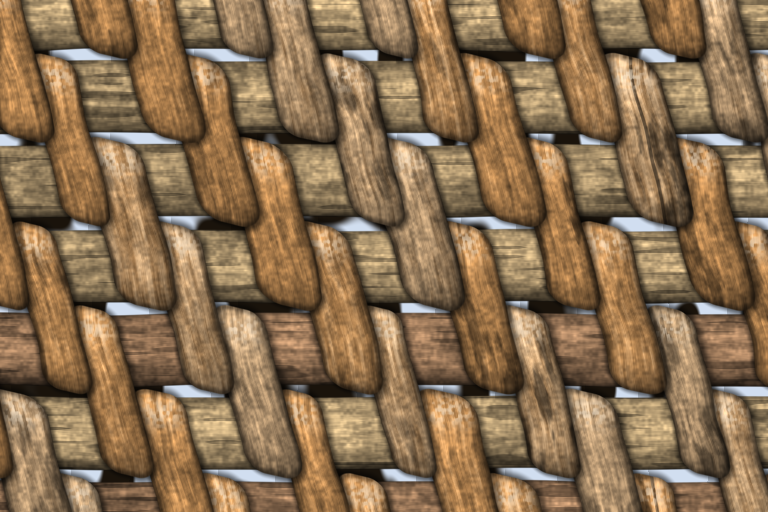
A Shadertoy shader for this texture:

```glsl
#define ROWS 6.1        // rods down the canvas
#define COLUMN 1.70     // strand spacing, in rod pitches
#define SHIFT 0.732     // sideways step from one row of strands to the next
#define ORIGIN vec2(1.60, -0.333)
#define LEAN 0.45       // sideways drift along one strand
#define WIDTH 0.345     // typical widest strand half width
#define ROD_RADIUS 0.43
#define GRAIN 0.62
#define SPECKLE 0.26
#define SHADOW 0.60

const vec3 DARK = vec3(0.10, 0.075, 0.045);
const vec3 SKY = vec3(0.82, 0.87, 0.94);
const vec3 TAN = vec3(0.71, 0.61, 0.45);
const vec3 RUSSET = vec3(0.61, 0.47, 0.35);
const vec3 ORANGE = vec3(0.70, 0.51, 0.31);
const vec3 ASH = vec3(0.69, 0.57, 0.43);
const vec3 GLOSS = vec3(0.97, 0.91, 0.82);

float hash(vec2 p) {
    vec3 a = fract(p.xyx * 0.1031);
    a += dot(a, a.yzx + 33.33);
    return fract((a.x + a.y) * a.z);
}

float noise(vec2 p) {
    vec2 i = floor(p), f = fract(p);
    f *= f * (3.0 - 2.0 * f);
    return mix(mix(hash(i), hash(i + vec2(1, 0)), f.x),
               mix(hash(i + vec2(0, 1)), hash(i + vec2(1, 1)), f.x), f.y);
}

float fbm(vec2 p) {
    float sum = 0.0, amp = 0.5;
    for (int i = 0; i < 4; i++) {
        sum += amp * noise(p);
        p = p * 2.03 + 17.1;
        amp *= 0.5;
    }
    return sum;
}

float roundBox(vec2 p, vec2 size, float r) {
    vec2 d = abs(p) - size + r;
    return length(max(d, 0.0)) + min(max(d.x, d.y), 0.0) - r;
}

// Fine mottling shared by all the wood
float speckle(vec2 q) {
    return 1.0 + SPECKLE * (noise(q * 27.0) + noise(q * 13.0 + 9.0) - 1.0);
}

// Daylight and darkness seen through the gaps
vec3 backdrop(vec2 q) {
    float light = smoothstep(0.36, 0.48, noise(q * vec2(2.8, 1.3) + 5.0));
    return mix(DARK, SKY, light);
}

// Horizontal rods, y runs from -1 at the top edge to 1 at the bottom
vec3 addRod(vec3 col, vec2 q, float px) {
    float k = floor(q.y - ORIGIN.y);
    float wobble = 0.06 * (noise(vec2(q.x * 0.8, k * 7.3)) - 0.5);
    float offset = q.y - ORIGIN.y - k - 0.5 + wobble;
    float y = offset / ROD_RADIUS;
    float shade = 0.34 + 0.72 * sqrt(max(1.0 - y * y, 0.0)) - 0.20 * y;
    float red = smoothstep(3.0, 4.0, k) * mod(k + 1.0, 2.0);
    vec3 wood = mix(TAN, RUSSET, red) * mix(0.92, 1.06, hash(vec2(k, 3.0)));
    float fibre = fbm(vec2(q.x * 2.6, q.y * 22.0));
    float stain = smoothstep(0.50, 0.68, fbm(q * vec2(1.8, 5.0) + 40.0));
    float crack = smoothstep(0.72, 0.82, noise(vec2(q.x * 1.5, q.y * 19.0) + 61.0));
    wood *= shade * speckle(q) * (1.0 + GRAIN * (fibre - 0.47));
    wood *= (1.0 - 0.25 * stain) * (1.0 - 0.30 * crack);
    return mix(col, wood, smoothstep(px, -px, abs(offset) - ROD_RADIUS));
}

// One row of leaning strands, each passing over two rods
vec3 addStrands(vec3 col, vec2 q, float k, float px) {
    float t = clamp((q.y - ORIGIN.y - k) * 0.5, 0.0, 1.0);
    float sway = LEAN * mix(t, t * t * (3.0 - 2.0 * t), 0.5);
    float x = q.x - ORIGIN.x - SHIFT * k - sway;
    float n = floor(x / COLUMN + 0.5);
    vec2 id = vec2(k, n) + 20.0;
    float tone = hash(id * 3.1), wear = hash(id + 51.7);
    float w = WIDTH * mix(0.78, 1.10, hash(id + 9.4));

    vec2 p = vec2(x - n * COLUMN, q.y - ORIGIN.y - k - 1.0);
    p.x += 0.10 * (hash(id + 77.0) - 0.5) + 0.06 * (noise(q * 2.0 + id) - 0.5);
    p.y -= 0.24 * p.x;
    float d = roundBox(p, vec2(w, 1.0), w * 0.68);

    // Contact shadow, tight and heavier on the right
    float reach = p.x > 0.0 ? 0.11 : 0.07;
    col *= 1.0 - SHADOW * smoothstep(reach, -0.02, d);

    // Flattened section with a crisp dark rim
    float a = clamp(p.x / w, -1.0, 1.0);
    float shade = 0.52 + 0.54 * sqrt(1.0 - a * a) - 0.07 * a;
    shade *= mix(0.55, 1.0, smoothstep(0.0, -0.09, d));
    shade *= 1.13 - 0.20 * smoothstep(0.1, 0.6, t) - 0.32 * smoothstep(0.80, 1.0, t);

    // Fibres, dark weathering and a rare split
    vec2 along = vec2(p.x * 24.0, p.y * 2.0) + id * 13.0;
    float fibre = fbm(along);
    float stain = smoothstep(0.50, 0.70, fbm(along * vec2(0.25, 1.0) + 8.0));
    float split = step(0.95, wear) * smoothstep(0.03, 0.01, abs(p.x - 0.03));
    vec3 wood = mix(ORANGE, ASH, smoothstep(0.2, 0.9, tone + 0.7 * (fibre - 0.5)));
    wood *= shade * speckle(q + id) * (1.0 + GRAIN * 1.25 * (fibre - 0.47));
    wood *= 1.0 - (0.12 + 0.40 * wear * wear) * stain;
    wood *= 1.0 - 0.5 * split;

    // Broken sheen just under the upper bend
    float sheen = exp(-pow((t - 0.12) / 0.09, 2.0)) * (1.0 - a * a);
    float glint = smoothstep(0.35, 0.70, 0.5 * noise(q * 25.0) + 0.6 * fibre);
    wood = mix(wood, GLOSS, 0.60 * sheen * glint);
    return mix(col, wood, smoothstep(px, -px, d));
}

void mainImage(out vec4 fragColor, in vec2 fragCoord) {
    // Rod pitches, measured down from the top edge
    vec2 q = vec2(fragCoord.x, iResolution.y - fragCoord.y) * ROWS / iResolution.y;
    float px = ROWS / iResolution.y;

    vec3 col = addRod(backdrop(q), q, px);
    float row = floor(q.y - ORIGIN.y);
    for (float i = 1.0; i >= -2.0; i--) col = addStrands(col, q, row + i, px);
    fragColor = vec4(clamp(col, 0.0, 1.0), 1.0);
}
```
